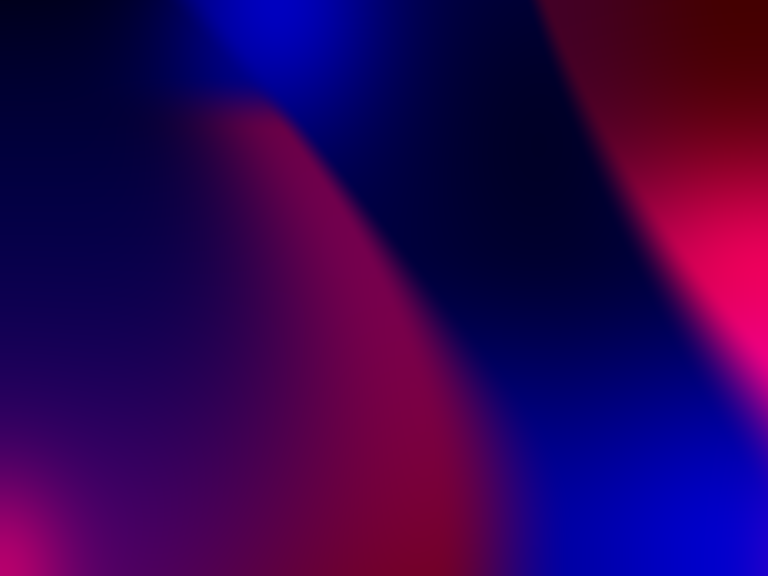
This background is drawn by a Shadertoy shader. Its source:

```glsl
#define RIDGE_X 0.567
#define RIDGE_BEND 0.44
#define FOLD_LIMIT 0.75
#define FOLD_SLOPE 0.60
#define TOP_GLOW 0.50
#define FLOOR_GLOW 0.55
#define CORNER_GLOW 0.42
#define FLARE_RED 0.67

// Soft elliptical spot, 1 at its centre
float spot(vec2 p, vec2 centre, vec2 radius) {
    vec2 q = (p - centre) / radius;
    return exp(-dot(q, q));
}

float smoothMin(float a, float b, float k) {
    float h = max(k - abs(a - b), 0.0);
    return min(a, b) - h * h / (4.0 * k);
}

// Blue space between the two folds
vec3 blueGap(vec2 p) {
    float shade = 0.10 * spot(p, vec2(0.70, 0.25), vec2(0.15, 0.30));
    float rise = smoothstep(0.42, 0.95, p.y);
    float side = 0.70 + 0.30 * smoothstep(0.70, 0.95, p.x);
    float violet = 0.14 * spot(p, vec2(1.02, 1.0), vec2(0.05, 0.2));
    return vec3(violet, 0.0, 0.25 - shade + FLOOR_GLOW * rise * side);
}

// Violet sheet, brightest along its ridge and in the lower left corner
vec3 violetSheet(vec2 p, float ridge, float top) {
    float spread = 0.05 + 0.25 * p.y;
    float band = top * exp(-pow(max(ridge - p.x, 0.0) / spread, 2.0));
    float haze = spot(p, vec2(0.0, 1.0), vec2(0.35, 0.37));
    float corner = spot(p, vec2(0.0, 1.0), vec2(0.09, 0.17));
    float ridgeRed = 0.33 + 0.32 * p.y * (1.3 - p.y);
    float red = ridgeRed * band + 0.28 * haze + CORNER_GLOW * corner;
    float blue = 0.36 - 0.25 * exp(-2.6 * p.y);
    blue += band * (0.07 - 0.26 * p.y * p.y) + 0.09 * haze;
    return vec3(red, 0.0, blue);
}

// Crimson sheet with a hot flare at the right side
vec3 crimsonSheet(vec2 p) {
    vec2 q = vec2(p.x, min(p.y, 0.48));
    float flare = spot(q, vec2(1.0, 0.48), vec2(0.25, 0.22));
    float blue = 0.15 * (1.0 - smoothstep(0.70, 0.97, p.x));
    blue += 0.36 * flare + 0.20 * smoothstep(0.45, 0.70, p.y);
    return vec3(0.26 + FLARE_RED * flare, 0.0, blue);
}

void mainImage(out vec4 fragColor, in vec2 fragCoord) {
    // Canvas units, with y measured down from the top
    vec2 p = fragCoord / iResolution.xy;
    p.y = 1.0 - p.y;

    // Left fold: fades from its ridge to its outer edge
    float ridge = RIDGE_X - RIDGE_BEND * pow(abs(0.9 - p.y), 2.0);
    float outer = smoothMin(0.27 + FOLD_SLOPE * p.y, FOLD_LIMIT, 0.08);
    float top = smoothstep(0.13, 0.23, p.y);
    float fold = 1.0 - smoothstep(ridge, outer, p.x);
    vec3 color = mix(blueGap(p), violetSheet(p, ridge, top), fold);

    // Blue light from above, hidden behind the fold
    float light = spot(p, vec2(0.36, 0.0), vec2(0.14, 0.24));
    color.b += TOP_GLOW * light * (1.0 - fold * top);

    // Right fold: its edge softens further down
    float edge = 0.684 + 0.24 * p.y + 0.13 * p.y * p.y;
    float blur = 0.03 + 0.04 * p.y + 0.18 * p.y * p.y;
    color = mix(color, crimsonSheet(p), smoothstep(edge, edge + blur, p.x));

    fragColor = vec4(clamp(color, 0.0, 1.0), 1.0);
}
```
